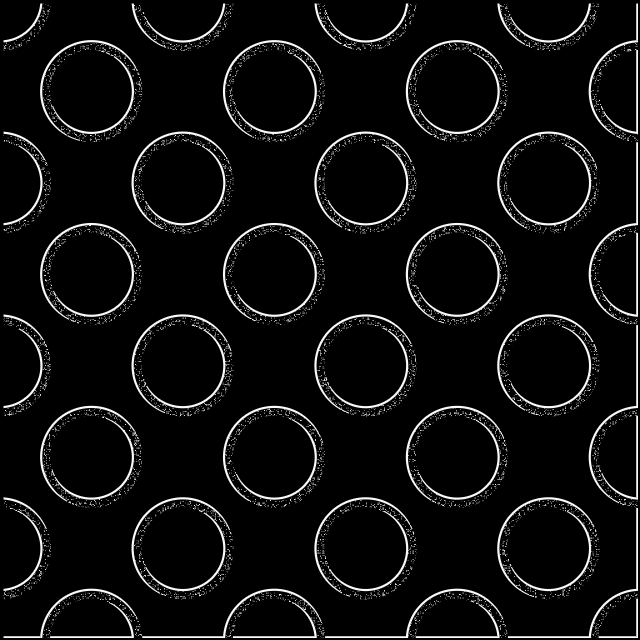
Reproduce this pattern procedurally as a Shadertoy shader.

```glsl
// Staggered engraved rings on black: every ring has two rims, the outer one lit
// from the upper left and the inner one from the lower right. Each rim crumbles
// into grain on its far side, and grain is scattered over the band between them.

const float CELLS = 7.0;           // half-periods across and down
const float OUTER = 0.0785;        // rim radii, in canvas units
const float INNER = 0.0648;
const float GRAINS = 512.0;        // grain cells across
const float MARGIN = 0.0055;       // empty strip at the left and top
const float FRAME = 0.9955;        // frame line at the right and bottom
const vec2 LIGHT = vec2(-0.7071);  // towards the light, y pointing down

float hash(vec2 p, float seed) {
    vec3 q = fract(vec3(p.xyx) * 0.1031 + seed * 0.137);
    q += dot(q, q.yzx + 33.33);
    return fract((q.x + q.y) * q.z);
}

// Coverage of a shape whose signed distance is d
float fill(float d, float px) {
    return clamp(0.5 - d / px, 0.0, 1.0);
}

float stroke(float d, float halfWidth, float px) {
    return fill(abs(d) - halfWidth, px);
}

// Offset from the nearest centre of a square lattice with period 2
vec2 latticeOffset(vec2 p) {
    return p - 2.0 * floor(p * 0.5 + 0.5);
}

// Offset from the nearest ring centre of the staggered lattice
vec2 ringOffset(vec2 p) {
    vec2 a = latticeOffset(p * CELLS);
    vec2 b = latticeOffset(p * CELLS - 1.0);
    return (dot(a, a) < dot(b, b) ? a : b) / CELLS;
}

// Rim that thins and breaks up as it turns away from its light
float rim(float d, float facing, float noise, float px) {
    float strength = smoothstep(-0.65, -0.15, facing);
    float halfWidth = mix(0.0008, 0.0017, smoothstep(-0.4, 0.5, facing));
    return stroke(d, halfWidth, px) * step(noise, strength * 1.01 - 0.005);
}

// Round grains of random brightness; density is the share of filled cells
float grain(vec2 p, float density, float px) {
    vec2 cell = floor(p * GRAINS);
    vec2 local = fract(p * GRAINS) - 0.5;
    float dot1 = fill(length(local) - 0.5, px * GRAINS);
    float tone = mix(0.25, 1.0, hash(cell, 2.0));
    return dot1 * tone * step(hash(cell, 1.0), density);
}

void mainImage(out vec4 fragColor, in vec2 fragCoord) {
    vec2 p = fragCoord / iResolution.xy;
    p.y = 1.0 - p.y;
    float px = 1.0 / min(iResolution.x, iResolution.y);

    // Ring coordinates: radius, facing to the light, position in the band
    vec2 v = ringOffset(p);
    float r = length(v);
    float facing = dot(v, LIGHT) / max(r, 0.0001);
    float across = clamp((r - INNER) / (OUTER - INNER), 0.0, 1.0);
    float band = fill(max(INNER - r, r - OUTER - 0.001), px);

    // Rims
    float noise = hash(floor(p * GRAINS), 3.0);
    float ink = rim(r - OUTER, facing, noise, px);
    ink = max(ink, rim(r - INNER, -facing, noise, px));

    // Grain gathers on the rim that lies in shade
    float shade = mix(across, 1.0 - across, 0.5 + 0.5 * facing);
    ink = max(ink, band * grain(p, mix(0.07, 0.4, shade), px));

    // Frame line, interrupted by the bands
    float edge = max(p.x, p.y) - FRAME;
    ink = max(ink, stroke(edge, 0.0014, px) * (1.0 - band));
    ink *= fill(edge - 0.0014, px) * fill(MARGIN - min(p.x, p.y), px);

    fragColor = vec4(vec3(0.98 * ink), 1.0);
}
```
